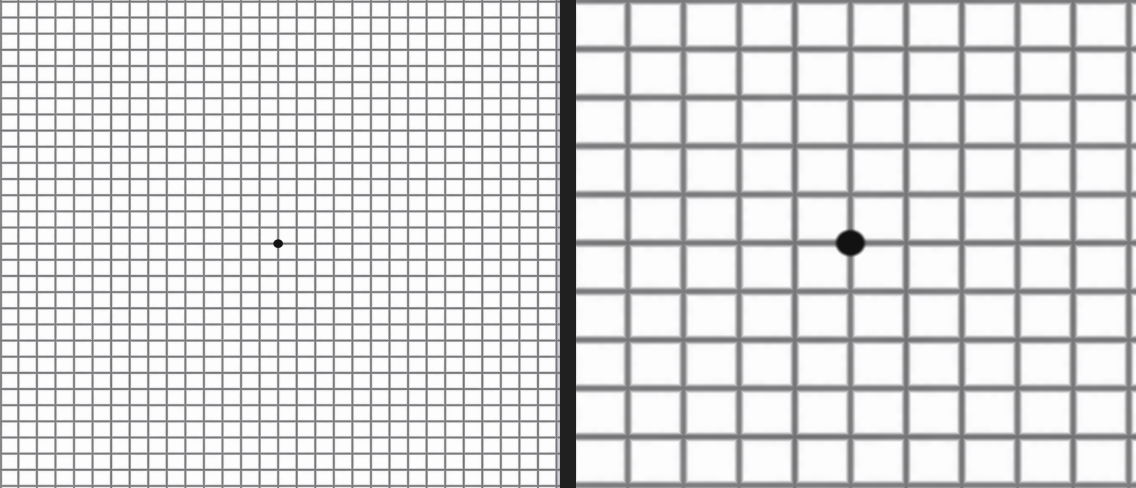
Left, the full canvas; right, a detail of the centre.
Reproduce this pattern procedurally as a WebGL 1 fragment shader.

```glsl
precision highp float;
// Grey 30 by 30 grid of soft ruled lines on near-white paper, with a black dot at its centre.
uniform vec2 u_resolution;

float hash(vec2 p) {
  return fract(sin(dot(p, vec2(127.1, 311.7))) * 43758.5);
}

float noise(vec2 p) {
  vec2 i = floor(p), f = fract(p);
  f = f * f * (3.0 - 2.0 * f);
  return mix(mix(hash(i), hash(i + vec2(1.0, 0.0)), f.x),
             mix(hash(i + vec2(0.0, 1.0)), hash(i + 1.0), f.x), f.y);
}

// Ink of a line whose centre is at distance d, with blurred edges.
float softLine(float d, float pixel) {
  float blur = max(0.0018, 0.7 * pixel);
  return 1.0 - smoothstep(0.0022 - blur, 0.0022 + blur, d);
}

void main() {
  // Lengths are in units of the canvas height.
  float pixel = 1.0 / u_resolution.y;
  vec2 p = gl_FragCoord.xy * pixel;
  float width = u_resolution.x * pixel;
  vec2 centre = vec2(0.4967 * width, 0.5007);
  vec2 pitch = vec2(0.03314 * width, 0.0331);

  // Nearest line on each axis; the outermost ones stay inside the canvas.
  vec2 index = clamp(floor((p - centre) / pitch + 0.5), -15.0, 15.0);
  vec2 line = clamp(centre + index * pitch, vec2(0.002), vec2(width, 0.9965));
  vec2 d = abs(p - line);

  // Each line differs slightly in strength, and along its length.
  float vertical = softLine(d.x, pixel);
  float horizontal = softLine(d.y, pixel);
  vertical *= 0.92 + 0.08 * hash(vec2(index.x, 3.0));
  horizontal *= 0.92 + 0.08 * hash(vec2(7.0, index.y));
  float ink = max(vertical, horizontal) * (0.96 + 0.04 * noise(p * 60.0));

  // Paper with faint speckle near the lines and a pale strip at the right edge.
  vec3 paper = vec3(0.992, 0.992, 0.997);
  float nearLine = 1.0 - smoothstep(0.003, 0.009, min(d.x, d.y));
  paper -= 0.025 * nearLine * noise(p * 220.0);
  float strip = smoothstep(width - 0.0055, width - 0.002, p.x);
  paper = mix(paper, vec3(0.76, 0.76, 0.80), strip);
  vec3 colour = mix(paper, vec3(0.44, 0.44, 0.447), ink);

  // Central dot, slightly wider than tall.
  float dotEdge = (length((p - centre) / vec2(0.0098, 0.0088)) - 1.0) * 0.009;
  float dotBlur = max(0.0016, 0.7 * pixel);
  colour = mix(vec3(0.07), colour, smoothstep(-dotBlur, dotBlur, dotEdge));

  gl_FragColor = vec4(colour, 1.0);
}
```
